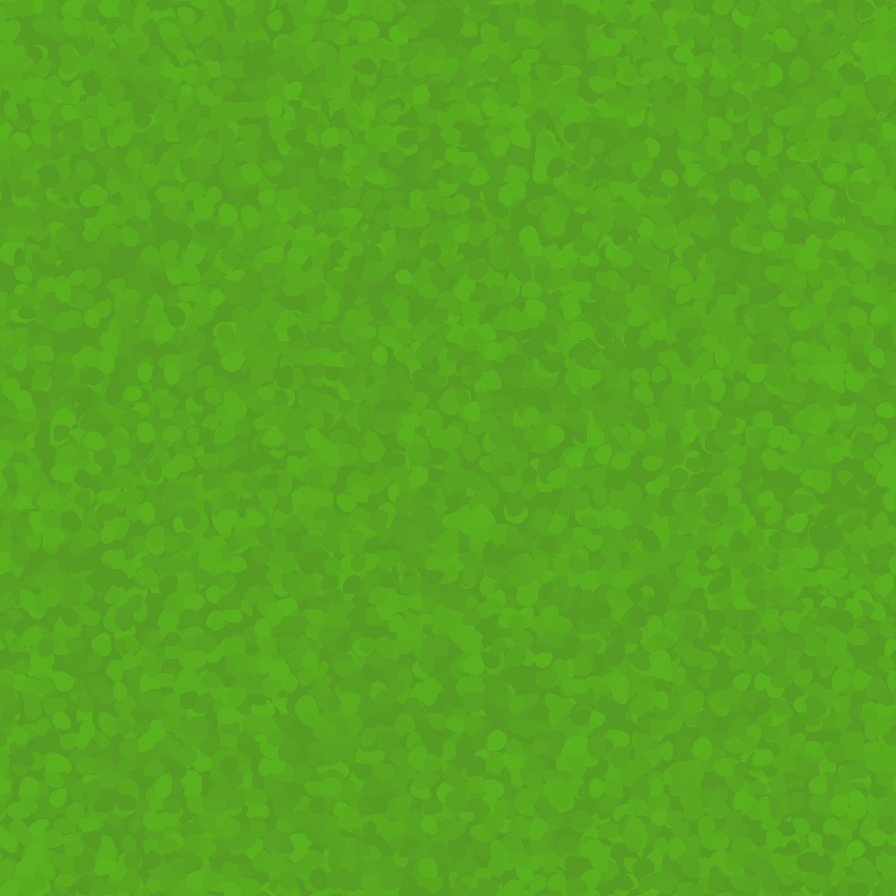
This texture is drawn by a Shadertoy shader. Its source:

```glsl
const vec3 DARK_GREEN = vec3(0.336, 0.608, 0.143);
const vec3 BRIGHT_GREEN = vec3(0.353, 0.697, 0.116);
const float CELLS = 44.0;          // whole cells across the canvas
const int LAYERS = 6;              // sheets of discs, painted in order
const float PRESENCE = 0.46;       // share of cells holding a disc
const float JITTER = 0.7;
const float MIN_RADIUS = 0.39;     // in cells
const float MAX_RADIUS = 0.53;
const float WOBBLE = 0.06;
const float STRETCH = 0.12;
const float CLOUD_TONE = 0.09;
const float CLOUD_PRESENCE = 0.10;
const float SEAM_SHARPNESS = 40.0;
const float TAU = 6.2831853;

vec3 hash3(vec3 p) {
    p = fract(p * vec3(0.1031, 0.1030, 0.0973));
    p += dot(p, p.yxz + 33.33);
    return fract((p.xxy + p.yxx) * p.zyx);
}

// Broad wrapping patches from layered sines, about -1 to 1
float clouds(vec2 uv) {
    vec2 p = TAU * uv;
    float a = sin(3.0 * p.x + 2.0 * p.y + 1.5 * sin(2.0 * p.y + 0.7));
    float b = sin(5.0 * p.y - 4.0 * p.x + 1.8 * sin(3.0 * p.x + 2.1));
    float c = sin(8.0 * p.x + 5.0 * p.y + 1.6 * sin(6.0 * p.y));
    return (a + b + c) / 3.0;
}

// Distance to a slightly uneven disc, 1 on its rim
float discDistance(vec2 offset, float radius, float turn) {
    vec2 axis = vec2(cos(turn), sin(turn));
    vec2 q = vec2(dot(offset, axis), dot(offset, vec2(-axis.y, axis.x)));
    q *= vec2(1.0 - STRETCH, 1.0 + STRETCH);
    float ripple = sin(3.0 * atan(q.y, q.x + 1e-5) + 2.0 * turn);
    return length(q) / (radius * (1.0 + WOBBLE * ripple));
}

// One cellular sheet: x is tone, y is coverage
vec2 discLayer(vec2 uv, float layer, float pixel) {
    vec2 shift = hash3(vec3(layer + 3.0, 17.0, 5.0)).xy;
    vec2 p = uv * CELLS + shift;
    vec2 cell = floor(p);
    float toneSum = 0.0;
    float weightSum = 1e-20;
    float coverage = 0.0;
    for (int y = -1; y <= 1; y++) {
        for (int x = -1; x <= 1; x++) {
            vec2 home = cell + vec2(x, y);
            vec2 id = mod(home, CELLS);
            vec3 place = hash3(vec3(id, layer * 7.0 + 1.0));
            vec3 look = hash3(vec3(id + 61.0, layer * 11.0 + 29.0));
            float patchValue = clouds((id + 0.5 - shift) / CELLS);
            if (place.z > PRESENCE + CLOUD_PRESENCE * patchValue) continue;

            vec2 center = home + 0.5 + JITTER * (place.xy - 0.5);
            float radius = mix(MIN_RADIUS, MAX_RADIUS, look.y);
            float d = discDistance(p - center, radius, TAU * look.z);
            float tone = clamp(look.x + CLOUD_TONE * patchValue, 0.0, 1.0);

            // Sharp cellular seams where discs of one sheet meet
            float weight = exp(SEAM_SHARPNESS * (1.0 - d));
            toneSum += tone * weight;
            weightSum += weight;
            float edge = 0.7 * pixel / radius;
            coverage = max(coverage, 1.0 - smoothstep(1.0 - edge, 1.0 + edge, d));
        }
    }
    return vec2(toneSum / weightSum, coverage);
}

void mainImage(out vec4 fragColor, in vec2 fragCoord) {
    vec2 uv = fragCoord / iResolution.xy;
    float pixel = CELLS / min(iResolution.x, iResolution.y);
    float tone = 0.0;
    for (int i = 0; i < LAYERS; i++) {
        vec2 sheet = discLayer(uv, float(i), pixel);
        tone = mix(tone, sheet.x, sheet.y);
    }
    fragColor = vec4(mix(DARK_GREEN, BRIGHT_GREEN, tone), 1.0);
}
```
